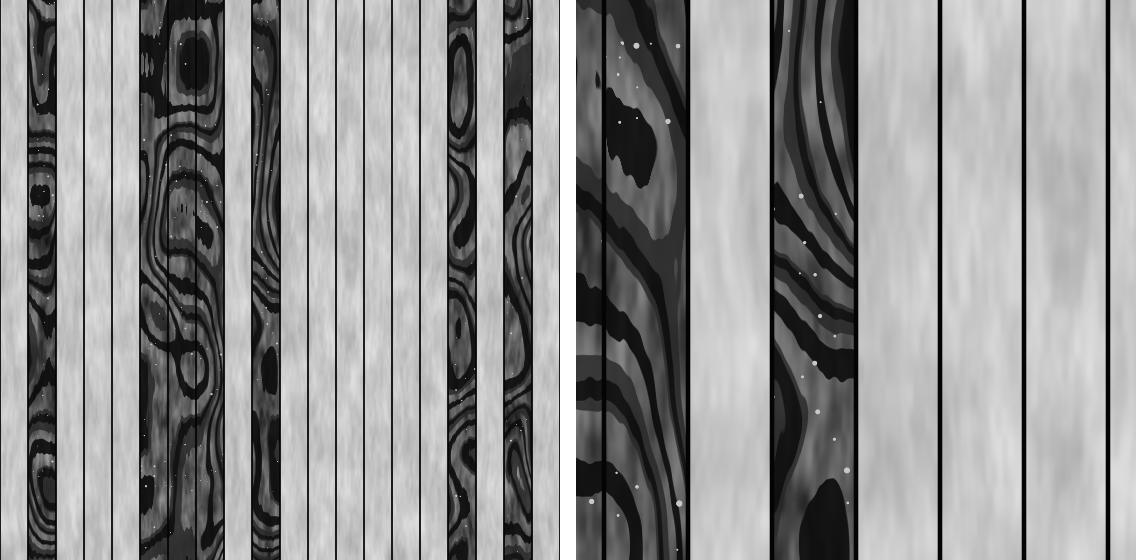
Left: the whole. Right: its middle third, enlarged.
This texture is drawn by a WebGL 1 fragment shader. Its source:

```glsl
precision highp float;
// Twenty vertical planks: pale brushed boards with a few dark, ringed wood boards and black seams.
uniform vec2 u_resolution;

const float PLANKS = 20.0;
const float SEAM_HALF_WIDTH = 0.0014;
const float DARK_PLANK_BITS = 328418.0; // bit i set: plank i is dark
const float RING_COUNT = 10.0;
const float SPECK_CELLS = 110.0;

const vec3 PALE = vec3(0.78);
const vec3 FIBRE_GREY = vec3(0.36);
const vec3 SLATE = vec3(0.19);
const vec3 CHARCOAL = vec3(0.075);
const vec3 SPECK = vec3(0.78);
const vec3 SEAM = vec3(0.015);

float hash(vec2 p) {
  vec3 q = fract(p.xyx * vec3(0.1031, 0.1030, 0.0973));
  q += dot(q, q.yzx + 33.33);
  return fract((q.x + q.y) * q.z);
}

float noise(vec2 p) {
  vec2 i = floor(p);
  vec2 f = fract(p);
  f = f * f * f * (f * (f * 6.0 - 15.0) + 10.0);
  return mix(mix(hash(i), hash(i + vec2(1.0, 0.0)), f.x),
             mix(hash(i + vec2(0.0, 1.0)), hash(i + vec2(1.0, 1.0)), f.x), f.y);
}

float fbm(vec2 p) {
  float sum = 0.0;
  float amplitude = 0.5;
  for (int k = 0; k < 4; k++) {
    sum += amplitude * noise(p);
    p = p * 2.03 + vec2(17.3, 9.1);
    amplitude *= 0.5;
  }
  return sum / 0.9375;
}

// Fine, slightly wavering vertical streaks
float streaks(vec2 p) {
  p.x += 0.012 * noise(p * 9.0);
  return 0.4 * noise(p * vec2(85.0, 16.0)) + 0.35 * noise(p * vec2(170.0, 30.0) + 5.0)
       + 0.25 * noise(p * vec2(290.0, 65.0) + 11.0);
}

// Tall ovals whose contours become the growth rings
float ringField(vec2 p) {
  p.x += 0.035 * (noise(p * vec2(8.0, 6.0) + 3.7) - 0.5);
  return RING_COUNT * (0.78 * noise(p * vec2(12.0, 4.2) + vec2(41.0, 7.4))
                     + 0.22 * noise(p * vec2(21.0, 9.0) + 23.0));
}

// Stripe centred in each unit of the phase
float band(float phase, float halfWidth, float blur) {
  float d = abs(fract(phase) - 0.5);
  return 1.0 - smoothstep(halfWidth - blur, halfWidth + blur, d);
}

vec3 paleWood(vec2 p, float grain) {
  float blotch = fbm(p * vec2(24.0, 15.0));
  return PALE + 0.15 * (blotch - 0.5) + 0.17 * (grain - 0.5);
}

vec3 darkWood(vec2 p, float grain, float pixel) {
  float rings = ringField(p);
  float slope = length(vec2(ringField(p + vec2(pixel, 0.0)),
                            ringField(p + vec2(0.0, pixel))) - rings);
  float blur = clamp(0.8 * slope, 0.004, 0.2);
  rings += 0.12 * (noise(p * vec2(240.0, 32.0)) - 0.5); // feathered edges

  float mottle = fbm(p * vec2(38.0, 20.0) + 60.0);
  vec3 color = FIBRE_GREY + 0.42 * (grain - 0.5) + 0.36 * (mottle - 0.5);
  vec3 slate = SLATE + 0.06 * (grain - 0.5) + 0.09 * (mottle - 0.5);
  vec3 charcoal = CHARCOAL + 0.06 * (grain - 0.5);

  float ringWidth = mix(0.1, 0.27, hash(vec2(floor(rings), 4.0)));
  color = mix(color, slate, band(rings * 0.5 + 0.2, 0.17, 0.5 * blur));
  return mix(color, charcoal, band(rings, ringWidth, blur));
}

// Clustered pale flecks, at most one per grid cell
float specks(vec2 p, float pixel) {
  vec2 cell = floor(p * SPECK_CELLS);
  vec2 centre = 0.3 + 0.4 * vec2(hash(cell + 13.0), hash(cell + 37.0));
  float cluster = smoothstep(0.55, 0.9, noise(p * 13.0 + 8.0));
  float present = step(0.98 - 0.13 * cluster, hash(cell + 71.0));
  float radius = mix(0.0006, 0.002, pow(hash(cell + 97.0), 3.0));
  float d = length(fract(p * SPECK_CELLS) - centre) / SPECK_CELLS;
  return present * (1.0 - smoothstep(radius - 0.5 * pixel, radius + 0.5 * pixel, d));
}

void main() {
  vec2 p = gl_FragCoord.xy / u_resolution;
  float pixel = 1.0 / u_resolution.x;
  float plank = floor(p.x * PLANKS);
  float isDark = mod(floor((DARK_PLANK_BITS + 0.5) / exp2(plank)), 2.0);
  float grain = streaks(p);

  // Boards
  vec3 color = paleWood(p, grain);
  if (isDark > 0.5) {
    color = mix(darkWood(p, grain, pixel), SPECK, specks(p, pixel));
  }

  // Seams between boards
  float toSeam = (0.5 - abs(fract(p.x * PLANKS) - 0.5)) / PLANKS;
  float seam = 1.0 - smoothstep(SEAM_HALF_WIDTH - 0.5 * pixel, SEAM_HALF_WIDTH + 0.5 * pixel, toSeam);
  gl_FragColor = vec4(mix(color, SEAM, seam), 1.0);
}
```
